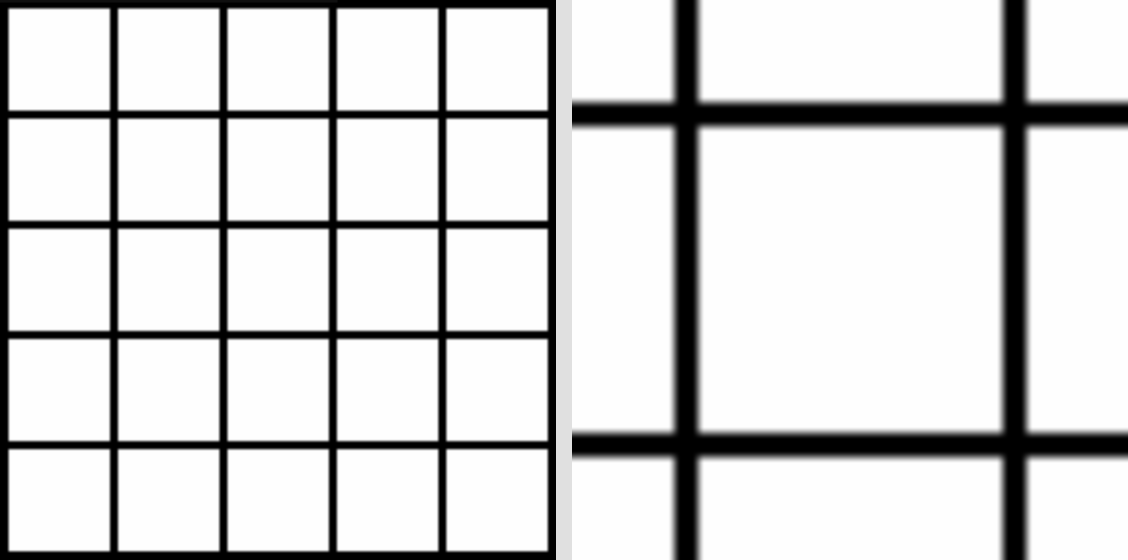
Left: the whole. Right: its middle third, enlarged.
This pattern is drawn by a Shadertoy shader. Its source:

```glsl
// Five by five grid of white squares divided by soft-edged black lines.
#define CELLS 5.0
#define GRID_ORIGIN vec2(0.0082, 0.0083)
#define GRID_PITCH vec2(0.19685, 0.19674)
#define LINE_HALF_WIDTH 0.0072
#define EDGE_SOFTNESS 0.0040
#define INK_COLOR vec3(0.0)
#define PAPER_COLOR vec3(0.998)
#define FADED_INK vec3(0.06)
#define FADED_STRIP vec2(0.607, 0.9955)

// Coverage of the white square nearest to uv; the outer frame stays dark.
float squareCoverage(vec2 uv, vec2 pixel) {
    vec2 grid = (uv - GRID_ORIGIN) / GRID_PITCH;
    vec2 cell = clamp(floor(grid), 0.0, CELLS - 1.0);
    vec2 fromCenter = abs(grid - cell - 0.5) * GRID_PITCH;
    vec2 inside = 0.5 * GRID_PITCH - LINE_HALF_WIDTH - fromCenter;
    vec2 soft = max(vec2(EDGE_SOFTNESS), pixel);
    vec2 cover = smoothstep(-soft, soft, inside);
    return cover.x * cover.y;
}

// Slightly worn ink along the left part of the top border.
float fadedStrip(vec2 uv, vec2 pixel) {
    float left = 1.0 - smoothstep(-pixel.x, pixel.x, uv.x - FADED_STRIP.x);
    float top = smoothstep(-pixel.y, pixel.y, uv.y - FADED_STRIP.y);
    return left * top;
}

void mainImage(out vec4 fragColor, in vec2 fragCoord) {
    vec2 pixel = 1.0 / iResolution.xy;
    vec2 uv = fragCoord * pixel;
    vec3 ink = mix(INK_COLOR, FADED_INK, fadedStrip(uv, pixel));
    fragColor = vec4(mix(ink, PAPER_COLOR, squareCoverage(uv, pixel)), 1.0);
}
```
